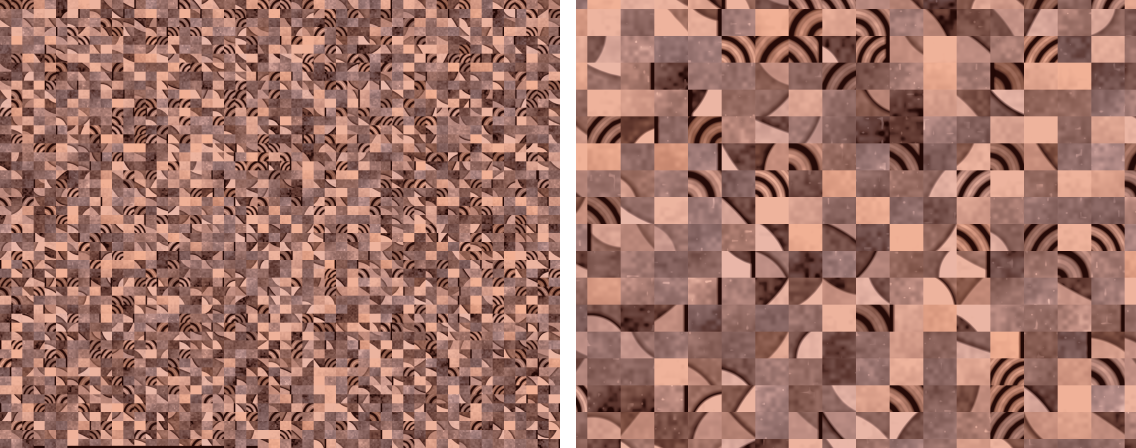
Left: the whole. Right: its middle third, enlarged.
A Shadertoy shader for this texture:

```glsl
// Draws a shuffled mosaic of small terracotta tiles: plain, gritty, split and striped.
#define GRID vec2(50.0, 50.0)
#define PLAIN_SHARE 0.14
#define SPLIT_SHARE 0.30
#define STRIPE_SHARE 0.14
#define RIM_SHARE 0.06
#define GRIT 0.36
#define FINE_GRAIN 6.5
#define COARSE_GRAIN 2.3
#define HUE_SHIFT vec3(0.025, -0.018, -0.055)
#define SAMPLES 3

// Ramp colours from shadow to highlight, placed at the middle of their shares
const vec3 RAMP[6] = vec3[6](
    vec3(0.13, 0.03, 0.02), vec3(0.35, 0.20, 0.17), vec3(0.49, 0.33, 0.29),
    vec3(0.61, 0.44, 0.40), vec3(0.76, 0.56, 0.51), vec3(0.92, 0.71, 0.64));
const float STOPS[6] = float[6](0.015, 0.10, 0.29, 0.54, 0.75, 0.90);

// Integer hash, 0 to 1
float hash(vec2 cell, uint salt) {
    uvec2 v = uvec2(ivec2(cell) + 4096);
    uint h = v.x * 1664525u + v.y * 22695477u + salt * 374761393u;
    h = (h ^ (h >> 15)) * 2246822519u;
    h = (h ^ (h >> 13)) * 3266489917u;
    h ^= h >> 16;
    return float(h & 0xFFFFFFu) / 16777215.0;
}

float valueNoise(vec2 p, uint salt) {
    vec2 i = floor(p), f = fract(p);
    f = f * f * (3.0 - 2.0 * f);
    return mix(mix(hash(i, salt), hash(i + vec2(1, 0), salt), f.x),
               mix(hash(i + vec2(0, 1), salt), hash(i + vec2(1, 1), salt), f.x), f.y);
}

vec3 ramp(float tone) {
    vec3 col = RAMP[0];
    for (int i = 1; i < 6; i++)
        col = mix(col, RAMP[i], clamp((tone - STOPS[i - 1]) / (STOPS[i] - STOPS[i - 1]), 0.0, 1.0));
    return col;
}

// Light face meeting a dark one along a bent diagonal, with a shadow beside it
float splitTone(vec2 q, vec2 id, float grit) {
    float angle = mix(0.55, 1.25, hash(id, 11u));
    if (hash(id, 12u) < 0.22) angle += 1.57;
    if (hash(id, 13u) < 0.18) angle += 3.14;
    vec2 across = vec2(cos(angle), sin(angle));
    float along = dot(q, vec2(-across.y, across.x));
    float d = dot(q, across) + (hash(id, 14u) - 0.5) * 0.5
            + (hash(id, 15u) - 0.4) * 0.9 * along * along;
    float light = mix(0.66, 0.97, hash(id, 16u)) + grit * 0.35;
    float dark = mix(0.10, 0.56, hash(id, 17u)) + grit;
    float shadow = hash(id, 18u) * (1.0 - smoothstep(0.04, 0.22, d));
    return mix(light, mix(dark, 0.02, shadow), smoothstep(-0.04, 0.04, d));
}

// Curved bands around a centre outside the tile
float stripeTone(vec2 q, vec2 id, float grit) {
    vec2 centre = vec2(0.75, -0.65) * mix(0.7, 1.3, hash(id, 21u));
    if (hash(id, 22u) < 0.35) centre.x = -centre.x;
    float r = length(q - centre) + 0.05 * grit;
    float wave = 0.5 + 0.5 * cos(r * mix(9.0, 17.0, hash(id, 23u)) + 6.283 * hash(id, 24u));
    float body = mix(0.35, 0.72, hash(id, 25u)) + 0.6 * grit;
    return mix(0.02, body, smoothstep(0.08, 0.62, wave)) + 0.16 * smoothstep(0.85, 1.0, wave);
}

vec3 mosaic(vec2 p) {
    vec2 id = floor(p), f = fract(p);
    vec2 q = (f - 0.5) * vec2(1.0, 0.8);

    // Grit with its own offset in every tile, so that it breaks at the joints
    vec2 g = p * vec2(1.0, 0.8) + 17.0 * floor(9.0 * vec2(hash(id, 1u), hash(id, 2u)));
    float grit = GRIT * (0.6 * valueNoise(g * FINE_GRAIN, 3u)
               + 0.4 * valueNoise(g * COARSE_GRAIN + id * 0.37, 4u) - 0.5);
    float speck = smoothstep(0.86, 1.0, valueNoise(g * FINE_GRAIN * 1.1, 5u));

    // Tile kind
    float kind = hash(id, 6u), pick = hash(id, 7u);
    float tone, warmth = hash(id, 8u) - 0.5;
    if (kind < PLAIN_SHARE) {
        tone = mix(0.78, 0.95, pick) + 0.3 * grit + 0.08 * dot(q, vec2(warmth, 0.6));
        warmth += 0.7;
    } else if (kind < PLAIN_SHARE + SPLIT_SHARE) {
        tone = splitTone(q, id, grit);
        warmth += 0.1;
    } else if (kind < PLAIN_SHARE + SPLIT_SHARE + STRIPE_SHARE) {
        tone = stripeTone(q, id, grit);
        warmth += 0.5;
    } else {
        float slope = (hash(id, 9u) - 0.5) * 0.35;
        tone = mix(0.13, 0.70, pick) + grit + slope * (q.x - q.y) + 0.22 * speck;
        warmth -= 0.35;
    }

    // Black slivers on a few sides and along part of the bottom
    float side = hash(id, 31u) < 0.5 ? f.x : 1.0 - f.x;
    if (hash(id, 30u) < RIM_SHARE) tone = mix(0.0, tone, smoothstep(0.08, 0.18, side));
    float hem = step(3.0, p.x) * step(p.x, 24.0) * step(hash(id, 32u), 0.8);
    tone *= 1.0 - hem * (1.0 - smoothstep(0.2, 0.3, p.y));

    return ramp(tone) + HUE_SHIFT * warmth * smoothstep(0.0, 0.3, tone);
}

void mainImage(out vec4 fragColor, in vec2 fragCoord) {
    // Average a few points per pixel to smooth the edges
    vec3 sum = vec3(0.0);
    for (int j = 0; j < SAMPLES; j++)
        for (int i = 0; i < SAMPLES; i++) {
            vec2 offset = (vec2(i, j) + 0.5) / float(SAMPLES) - 0.5;
            sum += mosaic((fragCoord + offset) / iResolution.xy * GRID);
        }
    fragColor = vec4(clamp(sum / float(SAMPLES * SAMPLES), 0.0, 1.0), 1.0);
}
```
